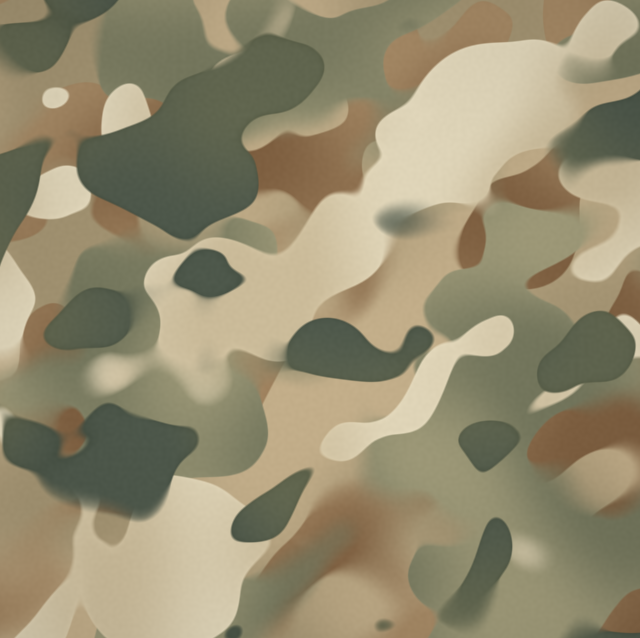
This pattern is drawn by a Shadertoy shader. Its source:

```glsl
// Soft woodland camouflage: lobed diagonal patches in tan, brown, sage, cream and dark green.

float hash(vec2 p) {
    return fract(sin(dot(p, vec2(127.1, 311.7))) * 43758.5453);
}

// Dot product of a random unit gradient with the offset from its lattice corner
float corner(vec2 cell, vec2 offset) {
    float angle = 6.2832 * hash(cell);
    return dot(vec2(cos(angle), sin(angle)), offset);
}

float gradientNoise(vec2 p) {
    vec2 i = floor(p), f = p - i;
    vec2 u = f * f * f * (f * (f * 6.0 - 15.0) + 10.0);
    vec2 e = vec2(1.0, 0.0);
    return mix(mix(corner(i, f), corner(i + e.xy, f - e.xy), u.x),
               mix(corner(i + e.yx, f - e.yx), corner(i + e.xx, f - e.xx), u.x), u.y);
}

// Slow tonal drift from 0 to 1
float drift(vec2 p, float seed) {
    return smoothstep(-0.32, 0.32, gradientNoise(p * 3.2 + seed));
}

// Long patches along the rising diagonal, with round lobes on their outlines
float patchField(vec2 p, vec2 frequency, float seed) {
    vec2 warp = vec2(gradientNoise(p * 4.0 + seed + 5.3), gradientNoise(p * 4.0 + seed + 17.9));
    vec2 q = mat2(0.85, -0.53, 0.53, 0.85) * (p + 0.06 * warp);
    return gradientNoise(q * frequency + seed)
         + 0.5 * gradientNoise(q * vec2(8.0, 9.0) + seed + 31.7);
}

// Lays one patch layer over the ground; some stretches of the outline melt away
vec3 paint(vec3 ground, vec3 colour, float field, float melt, float rim) {
    float width = max(mix(0.012, 0.2, melt), fwidth(field));
    float cover = smoothstep(-width, width, field);
    float edge = exp(-abs(field) * 45.0) * (1.0 - melt);
    return mix(ground, colour + rim * edge, cover);
}

void mainImage(out vec4 fragColor, in vec2 fragCoord) {
    vec2 p = fragCoord / iResolution.y;

    // Tan ground
    vec3 col = mix(vec3(0.63, 0.57, 0.44), vec3(0.75, 0.67, 0.53), drift(p, 3.1));

    // Brown, often fading into the tan
    vec3 brown = mix(vec3(0.49, 0.37, 0.25), vec3(0.64, 0.53, 0.39), drift(p, 11.4));
    float brownMelt = smoothstep(-0.05, 0.3, gradientNoise(p * 4.0 + 73.2));
    col = paint(col, brown, patchField(p, vec2(2.6, 5.0), 41.6) - 0.06, brownMelt, -0.01);

    // Sage green
    vec3 sage = mix(vec3(0.45, 0.46, 0.36), vec3(0.62, 0.60, 0.47), drift(p, 23.8));
    float sageMelt = smoothstep(0.0, 0.3, gradientNoise(p * 4.0 + 91.5));
    col = paint(col, sage, patchField(p, vec2(2.6, 4.8), 62.3) - 0.05, sageMelt, 0.01);

    // Cream, with a faint bright rim
    vec3 cream = mix(vec3(0.78, 0.72, 0.59), vec3(0.87, 0.83, 0.72), drift(p, 37.2));
    float creamMelt = 0.7 * smoothstep(0.18, 0.4, gradientNoise(p * 4.5 + 12.7));
    col = paint(col, cream, patchField(p, vec2(2.4, 6.2), 84.9) - 0.17, creamMelt, 0.03);

    // Dark green, with a thin deep rim
    vec3 dark = mix(vec3(0.30, 0.34, 0.29), vec3(0.38, 0.40, 0.31), drift(p, 52.6));
    float darkMelt = 0.7 * smoothstep(0.18, 0.4, gradientNoise(p * 4.5 + 29.4));
    col = paint(col, dark, patchField(p, vec2(3.0, 5.6), 107.5) - 0.19, darkMelt, -0.04);

    // Faint cloth grain and darkened corners
    col += 0.012 * gradientNoise(p * 130.0);
    vec2 c = fragCoord / iResolution.xy - 0.5;
    col *= 1.02 - 0.2 * dot(c, c);

    fragColor = vec4(col, 1.0);
}
```
